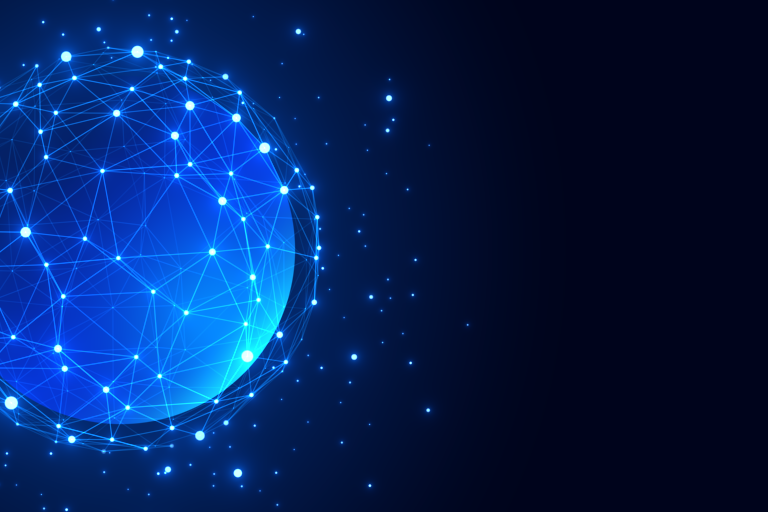
A Shadertoy shader for this background:

```glsl
// A blue globe at the left inside a wire cage of glowing nodes, over dark navy.
// The cage is a jittered golden-angle lattice whose near neighbours are joined;
// loose sparks come from hashed grid cells that thin out away from the globe.

const float NODES = 170.0;
const vec2 CENTRE = vec2(0.236, 0.512);

float hash(float n) { return fract(sin(n * 12.99) * 4375.85); }
float hash(vec2 v) { return hash(dot(v, vec2(1.37, 7.13)) + 0.5); }

// Unit position of one cage node, with z towards the viewer
vec3 cageNode(float i) {
    float y = 1.0 - 2.0 * (i + 0.5) / NODES;
    y = clamp(y + 0.07 * (hash(i) - 0.5), -0.995, 0.995);
    float angle = 2.39996 * i + 0.35 * (hash(i + 31.0) - 0.5);
    vec3 n = vec3(sqrt(1.0 - y * y) * vec2(cos(angle), sin(angle)), y).xzy;
    return vec3(mat2(0.94, 0.34, -0.34, 0.94) * n.xy, n.z);
}

float segmentDistance(vec2 p, vec2 a, vec2 b) {
    vec2 ab = b - a;
    return length(p - a - ab * clamp(dot(p - a, ab) / dot(ab, ab), 0.0, 1.0));
}

// White core with a blue halo
vec3 spark(float d, float size, float px) {
    float core = 1.0 - smoothstep(size - px, size + px, d);
    core *= min(1.0, size / px);
    vec3 halo = vec3(0.04, 0.4, 0.75) * exp(-d / (size * 0.9));
    halo += vec3(0.0, 0.11, 0.3) * exp(-d / (size * 3.0));
    return vec3(0.8, 0.95, 0.95) * core + halo;
}

vec3 background(vec2 p) {
    float d = length((p - CENTRE) * vec2(1.0, 0.85));
    vec3 colour = mix(vec3(0.0, 0.017, 0.11), vec3(0.012, 0.13, 0.36),
                      1.0 - smoothstep(0.22, 0.9, d));
    return colour + vec3(0.0, 0.02, 0.04) * exp(-18.0 * pow(max(d - 0.36, 0.0), 1.2));
}

vec3 addGlobe(vec3 behind, vec2 p, float px) {
    vec2 q = (p - CENTRE) / 0.34;
    float d = length(q);
    float facing = dot(q, vec2(0.75, -0.66));
    vec3 colour = mix(vec3(0.015, 0.11, 0.38), vec3(0.025, 0.18, 0.78),
                      smoothstep(-0.85, 0.25, facing));
    // Broad light at the lower right, then the cyan rim
    vec2 away = q - vec2(0.6, -0.42);
    colour += vec3(0.0, 0.35, 0.2) * exp(-3.2 * dot(away, away));
    colour += vec3(0.06, 0.45, 0.14) * smoothstep(0.72, 1.0, d)
            * pow(max(facing, 0.0), 3.0);
    float mask = 1.0 - smoothstep(1.0 - 2.0 * px, 1.0 + 3.0 * px, d);
    mask *= 1.0 - 0.65 * smoothstep(0.35, 1.1, q.y - 0.3 * q.x);
    return mix(behind, colour, mask);
}

// One layer of scattered sparks; share is how many cells are lit near the globe
vec3 scatter(vec2 p, float cell, float size, float share, float px) {
    vec3 light = vec3(0.0);
    for (int k = 0; k < 9; k++) {
        vec2 id = floor(p / cell) + vec2(k % 3, k / 3) - 1.0;
        float seed = hash(id) * 91.0;
        vec2 spot = (id + 0.15 + 0.7 * vec2(hash(seed), hash(seed + 3.0))) * cell;
        float reach = length(spot - CENTRE);
        float chance = share * smoothstep(0.36, 0.42, reach)
                     * (1.0 - smoothstep(0.42, 0.74, reach));
        if (hash(seed + 7.0) < chance) {
            float scale = mix(0.4, 1.0, pow(hash(seed + 11.0), 2.0));
            light += spark(length(p - spot), size * scale, px) * mix(0.6, 1.0, scale);
        }
    }
    return light;
}

vec3 cage(vec2 p, float px) {
    vec3 light = vec3(0.0);
    vec2 q = (p - CENTRE) / 0.396;
    float unitPx = px / 0.396;
    if (length(q) > 1.3) return light;
    for (float i = 0.0; i < NODES; i++) {
        vec3 a = cageNode(i);
        float d = length(q - a.xy);
        if (d > 0.54) continue;
        float front = smoothstep(-0.2, 0.2, a.z);

        // Edges to the lattice neighbours 3, 5, 8, 13, 21 and 34 steps on
        float near = 3.0, next = 5.0;
        for (int k = 0; k < 6; k++) {
            vec3 b = cageNode(i + near);
            if (i + near < NODES && distance(a, b) < 0.52) {
                float e = segmentDistance(q, a.xy, b.xy);
                float line = 1.0 - smoothstep(0.0, 0.0012 + unitPx, e);
                float depth = smoothstep(-0.1, 0.4, 0.5 * (a.z + b.z));
                float strength = mix(0.14, 0.6, depth) * mix(0.5, 1.1, hash(i + near * 7.0));
                light += vec3(0.06, 0.48, 0.75) * line * strength;
            }
            float sum = near + next;
            near = next;
            next = sum;
        }

        // Node light, a few of them much larger; those behind shrink away
        float size = 0.0038 + 0.0095 * pow(hash(i + 57.0), 5.0);
        size *= mix(0.35, 1.0, front);
        float fade = 1.0 - smoothstep(0.25, 0.5, d);
        light += spark(d * 0.396, size, px) * front * fade;
    }
    return light;
}

void mainImage(out vec4 fragColor, in vec2 fragCoord) {
    float px = 1.0 / iResolution.y;
    vec2 p = fragCoord * px;
    vec3 colour = addGlobe(background(p), p, px);
    colour += scatter(p, 0.13, 0.008, 0.6, px);
    colour += scatter(p + 0.02, 0.042, 0.0022, 0.5, px);
    colour += cage(p, px);
    fragColor = vec4(min(colour, 1.0), 1.0);
}
```
